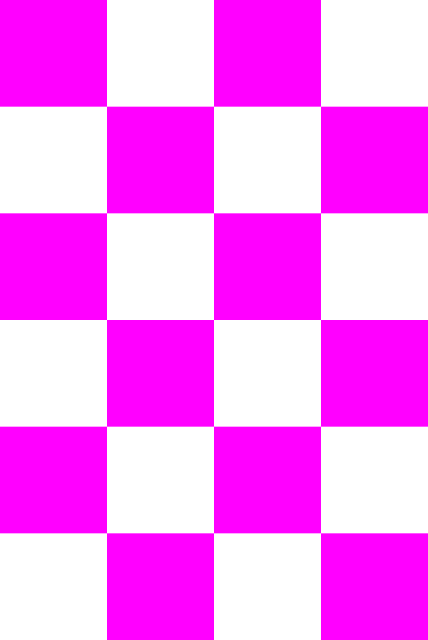
Write a Shadertoy shader that draws this pattern.

```glsl
// Square wave of period 2: +1 in even cells, -1 in odd ones, box filtered over one pixel
vec2 cellSign(vec2 p, vec2 pixelSize) {
    vec2 edgeDistance = abs(mod(p - 0.5, 2.0) - 1.0) - 0.5;
    return clamp(2.0 * edgeDistance / pixelSize, -1.0, 1.0);
}

void mainImage(out vec4 fragColor, in vec2 fragCoord) {
    // Four columns by six rows
    vec2 cellsPerPixel = vec2(4.0, 6.0) / iResolution.xy;
    vec2 parity = cellSign(fragCoord * cellsPerPixel, cellsPerPixel);

    // Lower left cell is white
    float whiteness = 0.5 + 0.5 * parity.x * parity.y;
    vec3 magenta = vec3(1.0, 0.0, 1.0);
    fragColor = vec4(mix(magenta, vec3(1.0), whiteness), 1.0);
}
```
